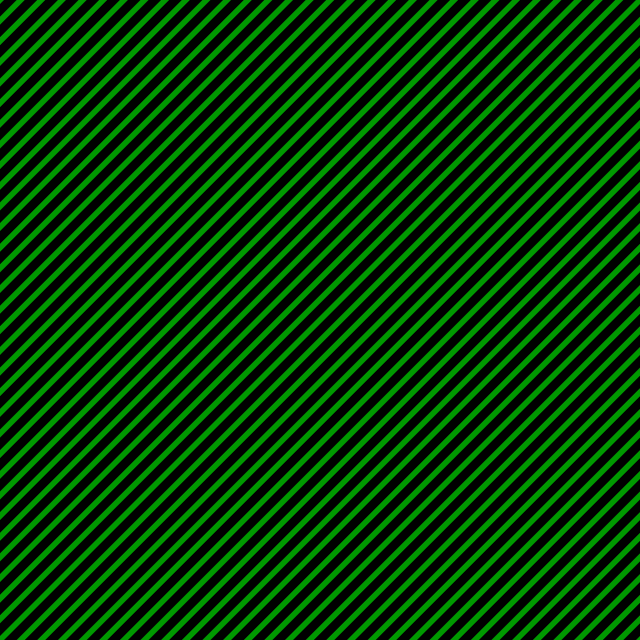
A WebGL 2 fragment shader for this pattern:

```glsl
#version 300 es
precision highp float;
// Thin green diagonal stripes rising to the right on black.
// A linear phase counts whole stripe periods along each axis, so the canvas
// tiles; each stripe is a distance to the nearest whole phase, antialiased.

uniform vec2 u_resolution;
out vec4 fragColor;

const vec2 REPEATS = vec2(31.0, -31.0);  // whole periods across and up; signs set the slant
const float STRIPE_SHARE = 0.39;         // stripe width as a share of one period
const float STRIPE_PHASE = 0.0;          // stripe centre, in periods from the origin
const float EDGE_PIXELS = 1.0;           // width of the smoothed edge
const vec3 BACKGROUND = vec3(0.0);
const vec3 STRIPE_GREEN = vec3(0.0, 0.6, 0.0);

// Distance in periods from the centre line of the nearest stripe.
float stripeDistance(vec2 uv) {
    float phase = dot(uv, REPEATS) - STRIPE_PHASE;
    return abs(fract(phase + 0.5) - 0.5);
}

void main() {
    vec2 uv = gl_FragCoord.xy / u_resolution;

    // Phase change over one pixel, measured across the stripe.
    float edgeWidth = EDGE_PIXELS * length(REPEATS / u_resolution);

    float signedEdge = stripeDistance(uv) - 0.5 * STRIPE_SHARE;
    float coverage = clamp(0.5 - signedEdge / edgeWidth, 0.0, 1.0);

    fragColor = vec4(mix(BACKGROUND, STRIPE_GREEN, coverage), 1.0);
}
```
